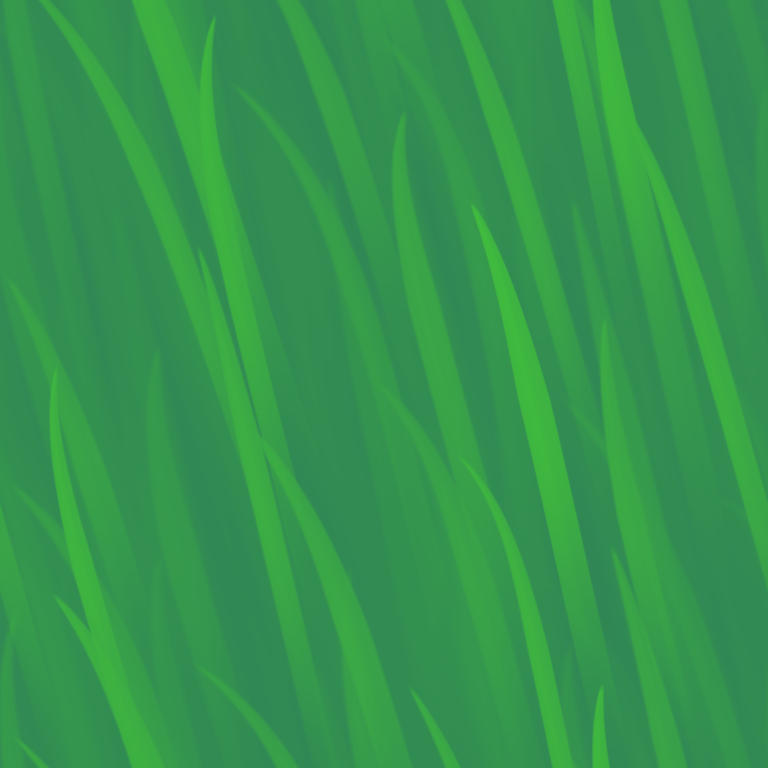
A WebGL 2 fragment shader for this texture:

```glsl
#version 300 es
precision highp float;

uniform vec2 u_resolution;
out vec4 fragColor;

#define BLADES 60
#define SHADE_COLOR vec3(0.183, 0.515, 0.337)
#define LIGHT_COLOR vec3(0.252, 0.735, 0.240)
#define BASE_LIGHT 0.15
#define BACK_LIGHT 0.13
#define FRONT_LIGHT 0.94
#define BACK_WIDTH 0.026
#define FRONT_WIDTH 0.018
#define BACK_BLUR 0.014
#define FRONT_BLUR 0.0015

float rand(vec2 p) {
    return fract(sin(dot(p, vec2(127.1, 311.7))) * 43758.5);
}

// Gradient on a lattice that repeats every (columns, 0) and (shear, rows)
vec2 latticeGradient(vec2 cell, float columns, float rows, float shear, float seed) {
    float turns = floor(cell.y / rows);
    cell = vec2(mod(cell.x - turns * shear, columns), cell.y - turns * rows);
    float angle = 6.2832 * rand(cell + seed);
    return vec2(cos(angle), sin(angle));
}

// Tiling gradient noise whose streaks follow the slant shear / columns
float streakNoise(vec2 uv, float columns, float rows, float shear, float seed) {
    vec2 p = vec2(columns * uv.x + shear * uv.y, rows * uv.y);
    vec2 cell = floor(p), f = p - cell;
    vec2 s = f * f * f * (f * (f * 6.0 - 15.0) + 10.0);
    vec4 corner;
    for (int i = 0; i < 4; i++) {
        vec2 o = vec2(i & 1, i >> 1);
        corner[i] = dot(latticeGradient(cell + o, columns, rows, shear, seed), f - o);
    }
    return mix(mix(corner.x, corner.y, s.x), mix(corner.z, corner.w, s.x), s.y);
}

// Returns (light, coverage) of one blade hanging down from its tip
vec2 blade(vec2 uv, float id, float depth, float pixel) {
    vec2 jitter = vec2(rand(vec2(id, 1.0)), rand(vec2(id, 2.0)));
    vec2 tip = fract(id * vec2(0.7549, 0.5698) + 0.13 * jitter);
    float size = rand(vec2(id, 3.0));
    float len = mix(0.5, 0.97, size);
    float lean = mix(0.17, 0.33, rand(vec2(id, 4.0)));
    float bend = mix(-0.08, 0.13, rand(vec2(id, 5.0)));
    float reach = mix(0.07, 0.15, rand(vec2(id, 6.0)));

    // Curved spine: bent near the tip, straight further down
    float t = fract(tip.y - uv.y);
    float decay = exp(-t / reach);
    float spine = tip.x + lean * t + bend * (1.0 - decay);
    float slope = lean + bend / reach * decay;
    float across = (fract(uv.x - spine + 0.5) - 0.5) / sqrt(1.0 + slope * slope);

    float width = mix(BACK_WIDTH, FRONT_WIDTH, depth) * mix(0.7, 1.15, rand(vec2(id, 7.0)));
    width *= pow(min(t / 0.26, 1.0), 0.65);
    float blur = max(mix(BACK_BLUR, FRONT_BLUR, sqrt(depth)), pixel);
    float cover = 1.0 - smoothstep(-blur, blur, abs(across) - width);
    cover *= smoothstep(0.0, 0.015 + 2.0 * blur, t);
    cover *= 1.0 - smoothstep(0.4, 1.0, t / len);

    // Soft crease with a lighter left half
    float side = clamp(across / max(width, 0.001), -1.0, 1.0);
    float crease = smoothstep(-0.25, 0.35, side);
    float light = mix(BACK_LIGHT, FRONT_LIGHT, depth * depth);
    light *= 1.04 - 0.1 * crease - 0.06 * side * side;
    return vec2(light, cover * mix(0.55, 1.0, depth));
}

void main() {
    vec2 uv = gl_FragCoord.xy / u_resolution;
    float pixel = 1.0 / min(u_resolution.x, u_resolution.y);

    // Hazy undergrowth
    float patches = streakNoise(uv, 4.0, 2.0, 1.0, 11.0);
    float streaks = streakNoise(uv, 13.0, 2.0, 4.0, 23.0);
    float fibres = streakNoise(uv, 38.0, 3.0, 10.0, 37.0);
    float light = BASE_LIGHT + 0.17 * patches + 0.17 * streaks + 0.06 * fibres;

    // Blades from back to front
    for (int i = 0; i < BLADES; i++) {
        float depth = (float(i) + 0.5) / float(BLADES);
        vec2 layer = blade(uv, float(i), depth, pixel);
        light = mix(light, layer.x + 0.07 * streaks + 0.05 * fibres, layer.y);
    }

    fragColor = vec4(mix(SHADE_COLOR, LIGHT_COLOR, clamp(light, 0.0, 1.0)), 1.0);
}
```
